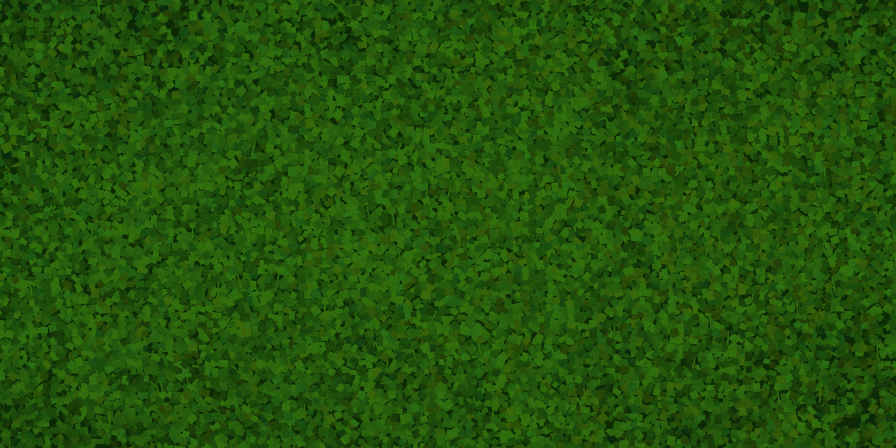
Reproduce this texture procedurally as a Shadertoy shader.

```glsl
// A dense lawn of tiny angular leaves, seen from above.
// Two jittered grids of rotated boxes are painted over dark soil; each leaf
// takes its tone from a green ramp, shifted by soft patches and a vignette.

#define LEAVES_PER_HEIGHT 58.0
#define LEAF_JITTER 0.6
#define TONE_SPREAD 0.92
#define TONE_CENTER 0.56
#define PATCH_STRENGTH 0.26
#define VIGNETTE 0.34
#define OLIVE_SHARE 0.15
#define BLADE_SHARE 0.006
#define GRAIN 0.10

const vec3 SOIL   = vec3(0.05, 0.16, 0.02);
const vec3 DEEP   = vec3(0.10, 0.24, 0.03);
const vec3 SHADE  = vec3(0.11, 0.30, 0.04);
const vec3 LEAF   = vec3(0.15, 0.36, 0.05);
const vec3 BRIGHT = vec3(0.19, 0.43, 0.05);
const vec3 OLIVE  = vec3(0.19, 0.33, 0.03);

vec3 hash3(vec2 p) {
    vec3 q = fract(p.xyx * vec3(0.1031, 0.1030, 0.0973));
    q += dot(q, q.yxz + 33.33);
    return fract((q.xxy + q.yzz) * q.zyx);
}

float valueNoise(vec2 p) {
    vec2 cell = floor(p), f = fract(p);
    f = f * f * (3.0 - 2.0 * f);
    float low  = mix(hash3(cell).x, hash3(cell + vec2(1, 0)).x, f.x);
    float high = mix(hash3(cell + vec2(0, 1)).x, hash3(cell + vec2(1, 1)).x, f.x);
    return mix(low, high, f.y);
}

float boxDistance(vec2 p, vec2 halfSize) {
    vec2 d = abs(p) - halfSize;
    return length(max(d, 0.0)) + min(max(d.x, d.y), 0.0);
}

vec3 greenRamp(float tone) {
    vec3 c = mix(SOIL, DEEP, smoothstep(0.00, 0.11, tone));
    c = mix(c, SHADE,  smoothstep(0.11, 0.30, tone));
    c = mix(c, LEAF,   smoothstep(0.30, 0.60, tone));
    return mix(c, BRIGHT, smoothstep(0.60, 0.92, tone));
}

// Paints one grid of leaves over the colour below
vec3 paintLeaves(vec3 below, vec2 p, float seed, float softness, float light, float oliveShare) {
    vec2 home = floor(p);
    for (int y = -1; y <= 1; y++)
    for (int x = -1; x <= 1; x++) {
        vec2 cell = home + vec2(x, y);
        vec3 shape = hash3(cell + seed);
        vec3 tint  = hash3(cell + seed + 57.0);
        vec3 size  = hash3(cell + seed + 131.0);

        // Rotated leaf box, rarely a thin upright blade
        bool blade = size.z < BLADE_SHARE;
        float angle = blade ? 0.6 * (shape.z - 0.5) : 6.2832 * shape.z;
        float c = cos(angle), s = sin(angle);
        vec2 q = p - cell - 0.5 - LEAF_JITTER * (shape.xy - 0.5);
        q = mat2(c, -s, s, c) * q;
        vec2 halfSize = blade ? vec2(0.10, 1.0) : mix(vec2(0.30), vec2(0.62), size.xy);
        float cover = smoothstep(softness, -softness, boxDistance(q, halfSize));

        // Tone with a faint slope across the leaf
        float tone = TONE_CENTER + TONE_SPREAD * (tint.x - 0.5) + light + 0.12 * q.y;
        if (blade) tone = 1.0;
        vec3 color = greenRamp(tone);
        float olive = step(tint.y, oliveShare);
        color = mix(color, OLIVE * (0.72 + 0.5 * tone), 0.85 * olive);
        color.rb += vec2(-0.025, 0.025) * smoothstep(0.75, 1.0, tint.z) * (1.0 - olive);
        below = mix(below, color, cover);
    }
    return below;
}

void mainImage(out vec4 fragColor, in vec2 fragCoord) {
    vec2 canvas = fragCoord / iResolution.xy;
    vec2 uv = fragCoord / iResolution.y;
    vec2 p = uv * LEAVES_PER_HEIGHT;
    float softness = 0.6 * LEAVES_PER_HEIGHT / iResolution.y;

    // Soft light and dark patches, darker towards the corners
    float patches = 0.5 * valueNoise(uv * 5.0) + 0.5 * valueNoise(uv * 14.0 + 9.0) - 0.5;
    vec2 fromCenter = 2.0 * canvas - 1.0;
    float edge = dot(fromCenter, fromCenter) * 0.5;
    float light = PATCH_STRENGTH * patches + VIGNETTE * (0.33 - edge);

    // Dry olive leaves gather on the right
    float oliveShare = OLIVE_SHARE * (0.6 + 0.8 * smoothstep(0.3, 0.9, canvas.x));

    vec3 color = paintLeaves(SOIL, p, 11.0, softness, light - 0.12, oliveShare);
    color = paintLeaves(color, p + 0.5, 311.0, softness, light, oliveShare);

    // Fine grain
    color *= 1.0 + GRAIN * (valueNoise(uv * 230.0) - 0.5);
    fragColor = vec4(color, 1.0);
}
```
